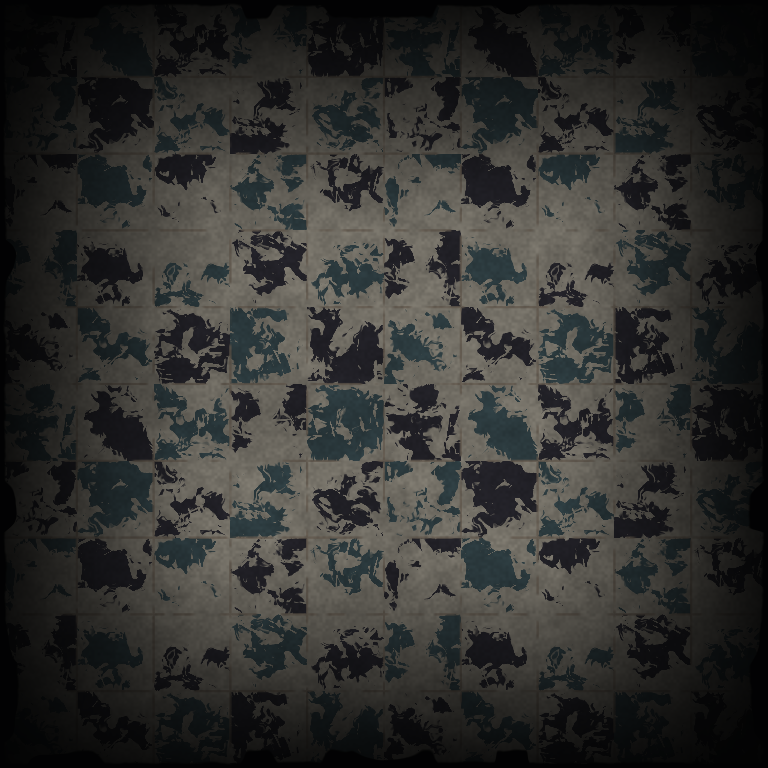
A Shadertoy shader for this texture:

```glsl
// Dark, worn checkerboard of ten by ten painted tiles, fading to black at the rim.

const float TILES = 10.0;       // tiles across and down
const float WEAR_PERIOD = 5.0;  // wear recurs every five tiles

const vec3 TEAL_PAINT = vec3(0.165, 0.220, 0.235);
const vec3 DARK_PAINT = vec3(0.125, 0.122, 0.145);
const vec3 BARE_STONE = vec3(0.430, 0.415, 0.380);
const vec3 GROUT      = vec3(0.360, 0.325, 0.285);
const vec3 SOOT       = vec3(0.008, 0.009, 0.010);

float hash(vec2 p) {
    vec3 q = fract(p.xyx * 0.1031);
    q += dot(q, q.yzx + 33.33);
    return fract((q.x + q.y) * q.z);
}

// Value noise that wraps after a whole number of cells
float noise(vec2 p, float period) {
    vec2 i = floor(p), f = fract(p);
    f = f * f * (3.0 - 2.0 * f);
    vec2 a = mod(i, period), b = mod(i + 1.0, period);
    return mix(mix(hash(a), hash(vec2(b.x, a.y)), f.x),
               mix(hash(vec2(a.x, b.y)), hash(b), f.x), f.y);
}

float fbm(vec2 p, float period, int octaves, float gain) {
    float sum = 0.0, total = 0.0, amp = 1.0;
    for (int k = 0; k < octaves; k++) {
        sum += amp * noise(p + float(k) * 7.0, period);
        total += amp;
        amp *= gain;
        p *= 2.0;
        period *= 2.0;
    }
    return sum / total;
}

vec2 rotate(vec2 p, float angle) {
    float c = cos(angle), s = sin(angle);
    return vec2(c * p.x - s * p.y, s * p.x + c * p.y);
}

// Thin broken streaks in a direction chosen for each tile
float scratches(vec2 local, vec2 id) {
    float angle = (hash(id + 41.0) - 0.5) * 3.6;
    vec2 p = rotate(local - 0.5, angle) + hash(id + 13.0) * 20.0;
    p.y += 0.05 * sin(p.x * 4.0);
    float streak = noise(p * vec2(3.0, 34.0), 997.0);
    float patches = noise(p * 3.5 + 50.0, 997.0);
    return smoothstep(0.66, 0.92, streak) * smoothstep(0.35, 0.7, patches);
}

// Amount of paint lost, from 0 to 1
float paintLoss(vec2 p, vec2 local, vec2 id, float edge) {
    vec2 shift = floor(vec2(hash(id + 3.0), hash(id + 8.0)) * 37.0);
    vec2 q = p + shift;
    vec2 warp = vec2(fbm(q * 4.0, 4.0 * WEAR_PERIOD, 3, 0.5),
                     fbm(q * 4.0 + 9.0, 4.0 * WEAR_PERIOD, 3, 0.5)) - 0.5;
    float flakes = fbm(q * 2.0 + warp * 0.9, 2.0 * WEAR_PERIOD, 5, 0.72);
    float drift = fbm(p, WEAR_PERIOD, 3, 0.5);
    float chips = fbm(q * 9.0 + warp * 2.0, 9.0 * WEAR_PERIOD, 2, 0.5);
    float wear = flakes + 0.22 * (drift - 0.5);
    wear += 0.09 * smoothstep(0.62, 0.75, chips);
    wear += 0.13 * scratches(local, id);
    wear += 0.13 * exp(-edge * 13.0);
    float threshold = 0.545 + 0.10 * (hash(id + 29.0) - 0.5);
    return smoothstep(-0.018, 0.022, wear - threshold);
}

// Light falls off toward all four sides
float lamp(vec2 uv) {
    vec2 d = min(uv, 1.0 - uv);
    vec2 fall = smoothstep(-0.08, 0.32, d);
    float cloud = fbm(uv * 6.0, 6.0, 3, 0.5);
    return fall.x * fall.y * mix(0.85, 1.15, cloud);
}

// Ragged black rim with occasional larger bites
float rim(vec2 uv) {
    vec2 d = min(uv, 1.0 - uv);
    float bites = smoothstep(0.62, 0.80, noise(uv * 18.0, 18.0));
    float ragged = 0.006 * (fbm(uv * 40.0, 40.0, 3, 0.6) - 0.5);
    return smoothstep(-0.002, 0.002, min(d.x, d.y) + ragged - 0.007 - 0.016 * bites);
}

void mainImage(out vec4 fragColor, in vec2 fragCoord) {
    vec2 uv = fragCoord / iResolution.xy;
    vec2 p = uv * TILES;
    vec2 tile = floor(p), local = fract(p);
    vec2 id = mod(tile, WEAR_PERIOD);
    vec2 side = min(local, 1.0 - local);
    float edge = min(side.x, side.y);
    float grain = noise(uv * 256.0, 256.0) - 0.5;

    // Alternating paint over bare stone
    float checker = mod(tile.x + tile.y, 2.0);
    vec3 paint = mix(TEAL_PAINT, DARK_PAINT, checker);
    paint *= 0.88 + 0.24 * fbm(p * 3.0, 3.0 * TILES, 3, 0.6);
    vec3 stone = BARE_STONE * (0.86 + 0.28 * fbm(p * 4.0, 4.0 * TILES, 4, 0.6));
    vec3 color = mix(paint, stone, paintLoss(p, local, id, edge));

    // Hairline grout, broken in places
    float broken = smoothstep(0.3, 0.55, fbm(p * 5.0, 5.0 * TILES, 2, 0.5));
    float line = 1.0 - smoothstep(0.008, 0.022, edge);
    color = mix(color, GROUT, 0.8 * line * broken);

    color *= 1.0 + 0.14 * grain;
    color = mix(SOOT, color, clamp(lamp(uv), 0.0, 1.05) * rim(uv));
    fragColor = vec4(color, 1.0);
}
```
